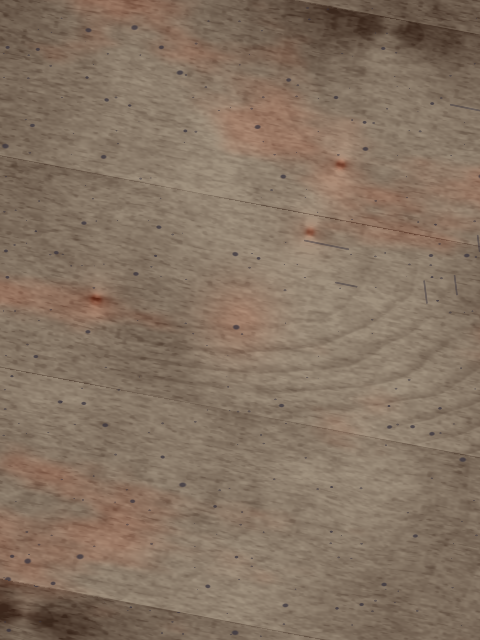
A WebGL 1 fragment shader for this texture:

```glsl
precision highp float;
// Worn, stained wooden tabletop: slanted boards with fine fibre flecks,
// growth rings, small knots, cloudy stains, specks and a few scratches.
// A single tone value is built up in grain space, then mapped to brown.
uniform vec2 u_resolution;

const vec3 DARK_BROWN = vec3(0.32, 0.25, 0.20);
const vec3 PALE_BROWN = vec3(0.58, 0.52, 0.45);
const vec3 RED_TINT = vec3(0.07, -0.02, -0.035);
const vec3 INK = vec3(0.22, 0.20, 0.24);
const float BOARD_HEIGHT = 0.433;
const float FIRST_SEAM = 0.125;

float hash(vec2 p) {
  vec3 a = fract(vec3(p.xyx) * 0.1031);
  a += dot(a, a.yzx + 33.33);
  return fract((a.x + a.y) * a.z);
}

float noise(vec2 p) {
  vec2 i = floor(p), f = fract(p);
  f = f * f * (3.0 - 2.0 * f);
  float low = mix(hash(i), hash(i + vec2(1, 0)), f.x);
  float high = mix(hash(i + vec2(0, 1)), hash(i + vec2(1, 1)), f.x);
  return mix(low, high, f.y);
}

float fbm(vec2 p) {
  float sum = 0.0, weight = 0.5;
  for (int i = 0; i < 4; i++) {
    sum += weight * noise(p);
    p = p * 2.03 + 17.3;
    weight *= 0.5;
  }
  return sum / 0.9375;
}

// Rotates canvas space so that x runs along the grain.
vec2 toGrain(vec2 p) {
  return vec2(0.983 * p.x - 0.186 * p.y, 0.186 * p.x + 0.983 * p.y);
}

float boardIndex(vec2 q) {
  return floor((q.y - FIRST_SEAM) / BOARD_HEIGHT);
}

// Thin late-wood lines, sharp on the outer side of each ring.
float ringLines(vec2 q, vec2 centre, float count) {
  float d = length((q - centre) * vec2(0.48, 1.0));
  d += 0.035 * (fbm(q * vec2(4.0, 9.0) + 5.0) - 0.5);
  float f = fract(d * count);
  return smoothstep(0.5, 0.9, f) * (1.0 - smoothstep(0.9, 1.0, f));
}

// Dark along the grain, pale across it, as fibres bend around a knot.
float knotFlare(vec2 d, float size) {
  float r2 = dot(d, d) + 0.02 * size * size;
  return (d.y * d.y - 0.9 * d.x * d.x) / r2 * exp(-sqrt(r2) / size);
}

float scratch(vec2 p, vec2 a, vec2 along, float width) {
  vec2 d = p - a;
  float h = clamp(dot(d, along) / dot(along, along), 0.0, 1.0);
  return 1.0 - smoothstep(0.3 * width, width, length(d - along * h));
}

float speck(vec2 p, float cells, float share) {
  vec2 g = p * cells, id = floor(g);
  vec2 spot = 0.3 + 0.4 * vec2(hash(id + 3.1), hash(id + 8.7));
  float radius = mix(0.05, 0.13, hash(id + 21.0));
  float dist = length((g - id - spot) * vec2(0.7, 1.0));
  return step(1.0 - share, hash(id + 40.0)) * (1.0 - smoothstep(0.4 * radius, radius, dist));
}

void main() {
  vec2 p = gl_FragCoord.xy / u_resolution.x;
  vec2 q = toGrain(p);
  float board = boardIndex(q);
  float seam = FIRST_SEAM + board * BOARD_HEIGHT;

  // Cloudy stain, board shade and fall-off towards the right corners
  float stain = fbm(p * vec2(3.6, 3.0) + board * 7.0 + 2.0);
  float tone = 0.81 + 0.85 * (stain - 0.5) + 0.08 * (hash(vec2(board + 9.0, 4.0)) - 0.5);
  tone -= 0.28 * smoothstep(0.45, 1.0, length((p - vec2(0.35, 0.67)) * vec2(0.9, 1.1)));

  // Fibres: long streaks, short flecks and dark pores
  vec2 bent = q + vec2(0.0, 0.012 * noise(q * vec2(7.0, 12.0)));
  float pores = noise(bent * vec2(65.0, 230.0) + 31.0);
  tone += 0.20 * (fbm(bent * vec2(5.0, 60.0)) - 0.5);
  tone += 0.28 * (noise(bent * vec2(48.0, 170.0)) - 0.5);
  tone += 0.20 * (noise(bent * vec2(120.0, 260.0)) - 0.5);
  tone -= 0.24 * smoothstep(0.62, 0.95, pores) * (1.3 - stain);

  // Growth rings, closed on one board and nearly straight on the others
  float eyeBoard = 1.0 - step(0.5, abs(board - 1.0));
  vec2 ringCentre = vec2(0.205 + 1.3 * (board - 1.0), seam + 0.81 * BOARD_HEIGHT);
  float ringFade = smoothstep(0.25, 0.65, noise(q * vec2(3.0, 6.0) + 13.0));
  tone -= mix(0.10, 0.25, eyeBoard) * ringFade * ringLines(q, ringCentre, 25.0);

  // Seams: a dark joint with a pale worn lip and a soft shadow below
  float toSeam = q.y - seam;
  float below = seam + BOARD_HEIGHT - q.y;
  float wear = smoothstep(0.2, 0.7, noise(vec2(q.x * 5.0, board * 3.0)));
  float joint = 1.0 - smoothstep(0.0008, 0.0032, toSeam);
  tone += 0.16 * exp(-toSeam / 0.009) * (1.0 - joint);
  tone -= 0.42 * joint * (0.45 + 0.55 * wear);
  tone -= 0.20 * wear * exp(-below / 0.035);

  // Small knots along an arc, with reddish hearts
  float red = 0.75 * exp(-dot(p - vec2(0.5, 0.67), p - vec2(0.5, 0.67)) / 0.006);
  red += 0.8 * smoothstep(0.55, 0.8, fbm(q * vec2(3.0, 7.0) + 50.0));
  for (int i = 0; i < 3; i++) {
    float t = float(i) * 0.5;
    vec2 knot = vec2(mix(0.2, 0.71, 1.0 - pow(1.0 - t, 3.0)), 0.71 + 0.28 * t);
    vec2 d = toGrain(p - knot);
    float heart = exp(-dot(d, d) / 0.00008);
    tone += 0.55 * knotFlare(d, 0.035) - 0.75 * heart;
    red += 0.9 * exp(-length(d) / 0.025) + heart;
  }

  // Large shaded knots in two opposite corners, cut off by their boards
  for (int i = 0; i < 2; i++) {
    vec2 knot = toGrain(mix(vec2(0.05, 0.05), vec2(0.81, 1.27), float(i)));
    vec2 d = (q - knot) * vec2(0.65, 1.0);
    float sameBoard = 1.0 - step(0.5, abs(board - boardIndex(knot)));
    float shade = exp(-dot(d, d) / 0.008);
    tone += sameBoard * (0.7 * knotFlare(d, 0.07) - shade * (0.42 + 0.2 * ringLines(q, knot, 30.0)));
  }

  // Colour, then inked specks and fine scratches
  vec3 colour = mix(DARK_BROWN, PALE_BROWN, clamp(tone, -0.35, 1.16));
  colour += RED_TINT * min(red, 1.4);
  float marks = 0.75 * speck(p + 0.02 * stain, 19.0, 0.16) + 0.5 * speck(p + 4.0, 43.0, 0.1);
  for (int i = 0; i < 6; i++) {
    float n = float(i);
    vec2 start = vec2(hash(vec2(n, 2.0)), 1.3 * hash(vec2(n, 7.0)));
    vec2 along = mix(vec2(0.01, -0.08), vec2(0.1, -0.02), mod(n, 2.0));
    marks += 0.45 * scratch(p, start, along * (0.4 + 0.6 * hash(vec2(n, 5.0))), 0.0028);
  }
  gl_FragColor = vec4(mix(colour, INK, min(marks, 0.85)), 1.0);
}
```
